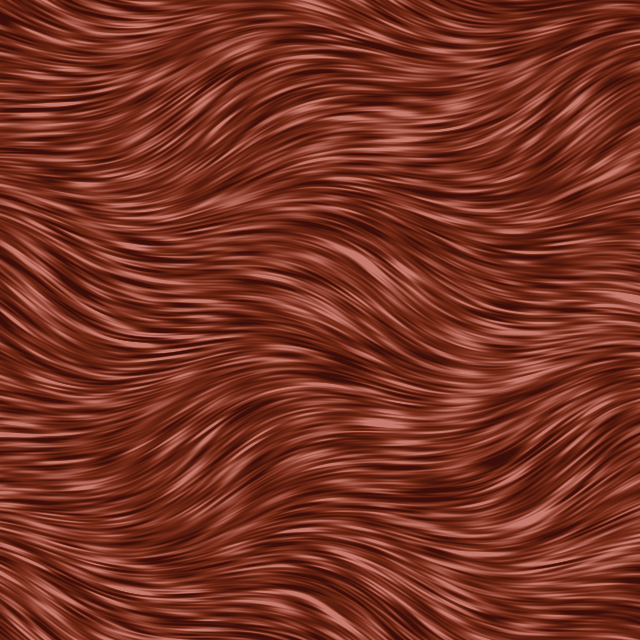
Write a WebGL 2 fragment shader that draws this texture.

```glsl
#version 300 es
precision highp float;
// Wavy auburn hair: layered noise smeared along a gently swinging flow field.

uniform vec2 u_resolution;
out vec4 fragColor;

const float TAU = 6.2831853;

// Flow: the strand angle swings with both x and y
const vec2 WAVE_PERIOD = vec2(0.57, 0.53);
const vec2 WAVE_CREST = vec2(0.325, 0.81);
const vec2 WAVE_SWING = vec2(0.34, 0.35);    // radians

// Grain layers, fine to broad: cells per canvas height, weight, lattice turn
const vec3 LAYER_DENSITY = vec3(300.0, 185.0, 80.0);
const vec3 LAYER_WEIGHT = vec3(1.0, 0.5, 0.26);
const vec3 LAYER_TURN = vec3(0.785, 0.9, 0.68);

// Strands
const float STRAND_LENGTH = 0.11;
const int HALF_STEPS = 25;
const float TONE_SPREAD = 0.060;             // smeared grain per unit of tone
const float TONE_SHIFT = 0.10;

// Colour stops, placed by tone
const vec3 SHADOW = vec3(0.235, 0.052, 0.034);
const vec3 BASE = vec3(0.43, 0.15, 0.07);
const vec3 AUBURN = vec3(0.51, 0.20, 0.13);
const vec3 SHEEN = vec3(0.78, 0.48, 0.43);
const float SHADOW_TONE = -2.1;
const float BASE_TONE = -0.27;
const float AUBURN_TONE = 0.33;
const float SHEEN_TONE = 2.1;

float hash(vec2 p) {
    return fract(sin(dot(p, vec2(127.1, 311.7))) * 43758.5453);
}

float valueNoise(vec2 p) {
    vec2 cell = floor(p);
    vec2 f = fract(p);
    f = f * f * (3.0 - 2.0 * f);
    float low = mix(hash(cell), hash(cell + vec2(1.0, 0.0)), f.x);
    float high = mix(hash(cell + vec2(0.0, 1.0)), hash(cell + vec2(1.0, 1.0)), f.x);
    return mix(low, high, f.y);
}

// Lattices are turned so that strands rarely run along their rows
float grain(vec2 p) {
    float sum = 0.0;
    for (int i = 0; i < 3; i++) {
        float c = cos(LAYER_TURN[i]);
        float s = sin(LAYER_TURN[i]);
        vec2 q = mat2(c, s, -s, c) * p * LAYER_DENSITY[i] + 37.3 * float(i);
        sum += LAYER_WEIGHT[i] * (valueNoise(q) - 0.5);
    }
    return sum;
}

vec2 flowDirection(vec2 p) {
    float angle = dot(WAVE_SWING, cos(TAU * (p - WAVE_CREST) / WAVE_PERIOD));
    return vec2(cos(angle), sin(angle));
}

// Weighted mean of the grain along the streamline through p
float strands(vec2 p) {
    float stepSize = 0.5 * STRAND_LENGTH / float(HALF_STEPS);
    float sum = grain(p);
    float total = 1.0;
    vec2 ahead = p;
    vec2 behind = p;
    for (int i = 1; i < HALF_STEPS; i++) {
        ahead += stepSize * flowDirection(ahead);
        behind -= stepSize * flowDirection(behind);
        float weight = 0.5 + 0.5 * cos(0.5 * TAU * float(i) / float(HALF_STEPS));
        sum += weight * (grain(ahead) + grain(behind));
        total += 2.0 * weight;
    }
    return sum / total;
}

float ramp(float from, float to, float x) {
    return clamp((x - from) / (to - from), 0.0, 1.0);
}

vec3 hairColour(float tone) {
    vec3 colour = mix(SHADOW, BASE, ramp(SHADOW_TONE, BASE_TONE, tone));
    colour = mix(colour, AUBURN, ramp(BASE_TONE, AUBURN_TONE, tone));
    return mix(colour, SHEEN, ramp(AUBURN_TONE, SHEEN_TONE, tone));
}

void main() {
    vec2 p = gl_FragCoord.xy / u_resolution.y;
    float tone = strands(p) / TONE_SPREAD + TONE_SHIFT;
    fragColor = vec4(hairColour(tone), 1.0);
}
```
